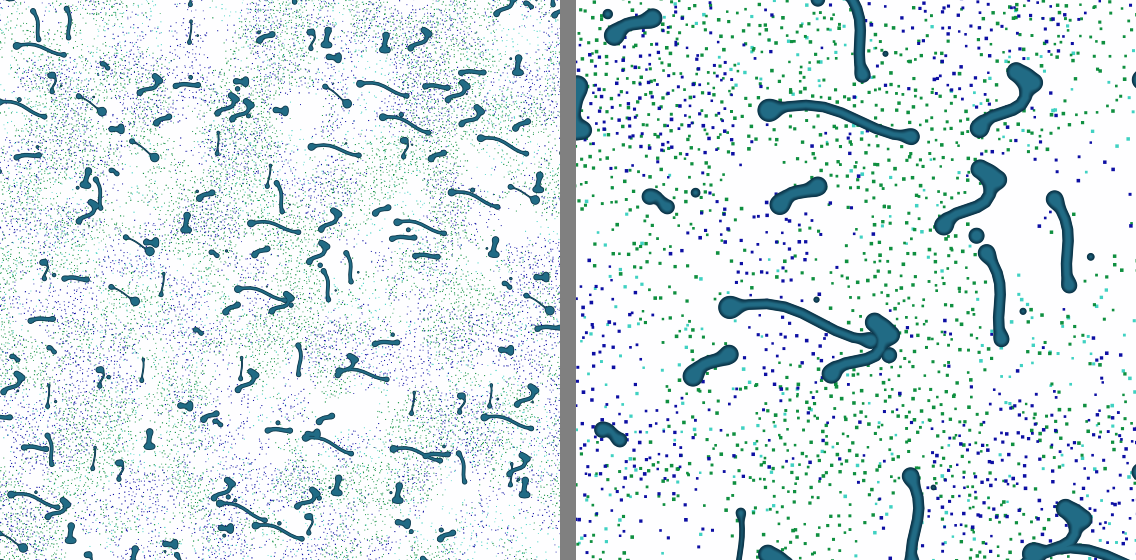
Left, the full canvas; right, a detail of the centre.
This pattern is drawn by a Shadertoy shader. Its source:

```glsl
// Teal tadpole-like blobs scattered over a white ground with green, blue and cyan specks.

const vec3 GROUND = vec3(0.995, 0.997, 1.0);
const vec3 GREEN = vec3(0.06, 0.56, 0.25);
const vec3 BLUE = vec3(0.05, 0.06, 0.64);
const vec3 CYAN = vec3(0.25, 0.82, 0.76);
const vec3 BODY = vec3(0.13, 0.42, 0.52);
const vec3 RIM = vec3(0.04, 0.20, 0.28);

const float BLOB_CELLS = 12.0;
const int KINDS = 11;

// Spine of each blob kind: angle, length, bend, neck radius (hundredths of the canvas)
const vec4 SPINE[KINDS] = vec4[KINDS](
    vec4(-0.55, 5.0, 0.15, 0.16), vec4(-0.20, 8.6, 0.60, 0.32),
    vec4(-1.40, 5.2, 0.35, 0.34), vec4(0.05, 4.0, 0.20, 0.40),
    vec4(1.50, 2.6, 0.10, 0.45), vec4(-2.20, 4.0, 0.70, 0.38),
    vec4(0.55, 2.5, 0.20, 0.42), vec4(3.10, 1.7, 0.05, 0.45),
    vec4(-1.65, 3.8, 0.10, 0.17), vec4(-0.50, 1.2, 0.15, 0.32),
    vec4(-1.40, 2.9, 0.55, 0.20));

// Ends of each kind: head radius, tail radius, half width of the cap on the head
const vec3 ENDS[KINDS] = vec3[KINDS](
    vec3(0.50, 0.85, 0.0), vec3(0.68, 0.42, 0.0), vec3(0.45, 0.36, 0.0),
    vec3(0.45, 0.42, 0.0), vec3(0.55, 0.60, 0.5), vec3(0.58, 0.52, 0.6),
    vec3(0.55, 0.48, 0.0), vec3(0.55, 0.45, 0.4), vec3(0.20, 0.40, 0.0),
    vec3(0.40, 0.32, 0.0), vec3(0.58, 0.42, 0.2));

vec3 hash3(vec2 cell, float seed) {
    vec3 h = fract(vec3(cell.xyx + seed * 7.31) * vec3(0.1031, 0.1030, 0.0973));
    h += dot(h, h.yxz + 33.33);
    return fract((h.xxy + h.yzz) * h.zyx);
}

float valueNoise(vec2 p, float seed) {
    vec2 i = floor(p), f = fract(p);
    f = f * f * (3.0 - 2.0 * f);
    float low = mix(hash3(i, seed).x, hash3(i + vec2(1, 0), seed).x, f.x);
    float high = mix(hash3(i + vec2(0, 1), seed).x, hash3(i + vec2(1, 1), seed).x, f.x);
    return mix(low, high, f.y);
}

float smoothMin(float a, float b, float k) {
    float h = max(k - abs(a - b), 0.0) / k;
    return min(a, b) - 0.25 * k * h * h;
}

float segmentDistance(vec2 p, vec2 a, vec2 b) {
    vec2 pa = p - a, ba = b - a;
    return length(pa - ba * clamp(dot(pa, ba) / max(dot(ba, ba), 1e-5), 0.0, 1.0));
}

// Area of the pixel covered by small squares, gathered in patches
float specks(vec2 uv, float cells, float density, float size, float seed, float pixel) {
    vec2 home = floor(uv * cells);
    float cover = 0.0;
    for (int y = -1; y <= 1; y++)
    for (int x = -1; x <= 1; x++) {
        vec2 cell = home + vec2(x, y);
        vec2 centre = (cell + 0.5) / cells;
        float patches = 0.6 * valueNoise(centre * 15.0, seed) + 0.4 * valueNoise(centre * 34.0, seed + 1.0);
        vec3 h = hash3(cell, seed + 2.0);
        if (h.z > density * smoothstep(0.28, 0.72, patches)) continue;
        float side = size * mix(0.8, 1.2, fract(h.z * 57.0));
        vec2 away = abs(uv - (cell + h.xy) / cells);
        vec2 overlap = clamp(0.5 * (side + pixel) - away, 0.0, min(side, pixel)) / pixel;
        cover += overlap.x * overlap.y;
    }
    return min(cover, 1.0);
}

vec2 spinePoint(float t, vec4 spine) {
    return vec2((t - 0.5) * spine.y, spine.z * sin(5.0 * t));
}

// Bent neck joined to a head, which may be a wide cap, and a round tail
float blobDistance(vec2 p, vec4 spine, vec3 ends) {
    vec2 head = spinePoint(0.0, spine), tail = spinePoint(1.0, spine), last = head;
    float neck = 1e3;
    for (int i = 1; i <= 8; i++) {
        vec2 next = spinePoint(float(i) / 8.0, spine);
        neck = min(neck, segmentDistance(p, last, next));
        last = next;
    }
    vec2 cap = vec2(0.0, ends.z);
    float d = smoothMin(neck - spine.w, segmentDistance(p, head - cap, head + cap) - ends.x, 0.5);
    return smoothMin(d, length(p - tail) - ends.y, 0.5);
}

// Distance to the nearest blob, in hundredths of the canvas
float blobField(vec2 uv) {
    vec2 home = floor(uv * BLOB_CELLS);
    float d = 1e3;
    for (int y = -1; y <= 1; y++)
    for (int x = -1; x <= 1; x++) {
        vec2 cell = home + vec2(x, y);
        vec3 place = hash3(cell, 11.0), trait = hash3(cell, 12.0);
        if (place.z > 0.92) continue;
        int kind = int(trait.x * float(KINDS));
        vec4 spine = SPINE[kind];
        vec2 p = 100.0 * (uv - (cell + place.xy) / BLOB_CELLS);
        if (length(p) > 0.5 * spine.y + 2.5) continue;
        float angle = spine.x + 0.2 * (trait.y - 0.5);
        vec2 along = vec2(cos(angle), sin(angle));
        p = vec2(dot(p, along), dot(p, vec2(-along.y, along.x)));
        d = min(d, blobDistance(p, spine, ENDS[kind]));
        // Loose droplet beside some blobs
        if (trait.z < 0.35) d = min(d, length(p - vec2(4.0 * trait.y - 2.0, 1.3)) - 0.15 - trait.z);
    }
    return d;
}

void mainImage(out vec4 fragColor, in vec2 fragCoord) {
    float pixel = 1.0 / iResolution.y;
    vec2 uv = fragCoord * pixel;

    // Fine specks
    vec3 color = GROUND;
    color = mix(color, CYAN, specks(uv, 110.0, 0.45, 0.0018, 31.0, pixel));
    color = mix(color, GREEN, specks(uv, 160.0, 0.80, 0.0018, 41.0, pixel));
    color = mix(color, BLUE, specks(uv, 150.0, 0.72, 0.0018, 53.0, pixel));

    // Blobs with a dark rim
    float d = blobField(uv);
    vec3 blob = mix(RIM, BODY, smoothstep(0.0, 0.28, -d));
    float edge = 100.0 * pixel;
    color = mix(color, blob, smoothstep(0.6 * edge, -0.6 * edge, d));
    fragColor = vec4(color, 1.0);
}
```
